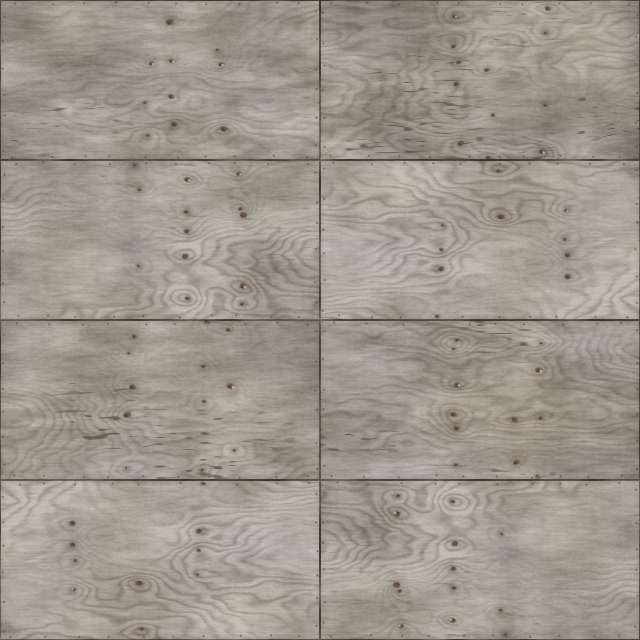
Write a Shadertoy shader that draws this texture.

```glsl
// Weathered plywood sheets, two across and four down, with dark seams and nailed edges.
// Grain is the contour lines of a stretched noise field, bent around knots in columns;
// stains, fibres and lens-shaped splits give each sheet its own wear.

const vec2 SHEETS = vec2(2.0, 4.0);
const vec2 SIZE = vec2(2.0, 1.0);          // one sheet, in sheet heights
const vec3 WOOD_DARK = vec3(0.43, 0.395, 0.355);
const vec3 WOOD_LIGHT = vec3(0.71, 0.68, 0.65);
const vec3 SPLIT_COLOR = vec3(0.30, 0.27, 0.23);
const vec3 KNOT_COLOR = vec3(0.36, 0.26, 0.21);
const vec3 RESIN_COLOR = vec3(0.86, 0.83, 0.76);
const vec3 NAIL_COLOR = vec3(0.33, 0.30, 0.28);
const vec3 SEAM_COLOR = vec3(0.17, 0.15, 0.13);
const float SEAM_HALF = 0.0042;
const float NAIL_RADIUS = 0.0055;
const float NAIL_INSET = 0.022;
const vec2 NAIL_STEP = vec2(0.2, 0.1667);
const float RING_TONE = 0.23;
const int KNOTS = 18;
const float TAU = 6.2832;

float hash(vec2 p) {
    return fract(sin(dot(p, vec2(127.1, 311.7))) * 43758.55);
}

float noise(vec2 p) {
    vec2 i = floor(p), f = fract(p);
    f = f * f * (3.0 - 2.0 * f);
    return mix(mix(hash(i), hash(i + vec2(1, 0)), f.x),
               mix(hash(i + vec2(0, 1)), hash(i + vec2(1, 1)), f.x), f.y);
}

float fbm(vec2 p) {
    float sum = 0.0, amp = 0.5;
    for (int i = 0; i < 4; i++) {
        sum += amp * noise(p);
        p = p * 2.03 + 17.3;
        amp *= 0.5;
    }
    return sum / 0.9375;
}

// Wood surface at p, in sheet heights; id picks the sheet
vec3 wood(vec2 p, vec2 id, float px) {
    vec2 seed = id * vec2(37.0, 23.0) + 5.0;
    float worn = mix(0.15, 0.75, mod(id.y, 2.0)) + 0.25 * hash(seed);

    // Knots: three columns, each pushing the rings outward
    float bend = 0.0, knot = 0.0, core = 0.0, halo = 0.0, resin = 0.0;
    for (int i = 0; i < KNOTS; i++) {
        vec2 k = vec2(mod(float(i), 3.0), floor(float(i) / 3.0));
        vec2 key = seed + k * 3.1;
        float present = step(0.3, hash(key + 0.7));
        vec2 center = vec2(0.72 + 0.33 * k.x + 0.22 * hash(seed + k.x), (k.y + hash(key)) / 6.0);
        center.x += 0.05 * (hash(key + 1.9) - 0.5);
        vec2 d = p - center;
        d.y += 0.25 * d.x * (hash(key + 4.3) - 0.5);
        float r = mix(0.008, 0.021, hash(key + 2.3));
        float dist = length(d * vec2(0.85, 1.15)) + 0.006 * (noise(p * 60.0) - 0.5);
        bend += present * 2.2 * exp(-dot(d, d * vec2(100.0, 300.0)));
        halo = max(halo, present * exp(-dot(d, d) / (r * r * 8.0)));
        knot = max(knot, present * (1.0 - smoothstep(r - px, r + px, dist)));
        core = max(core, present * (1.0 - smoothstep(0.0, r, length(d + 0.3 * r))));
        float chip = length(d - r * vec2(0.7, -0.3)) - 0.4 * r;
        resin = max(resin, present * step(0.8, hash(key + 6.1)) * (1.0 - smoothstep(-px, px, chip)));
    }

    // Grain rings, long and flat, strong in some patches and faint in others
    float field = 7.0 * p.y + 13.0 * noise(p * vec2(0.95, 2.4) + seed)
                + 2.6 * noise(p * vec2(3.6, 8.0) + seed) + 0.9 * noise(p * vec2(9.0, 22.0) + seed) + bend;
    float ring = 0.75 * sin(TAU * field) + 0.25 * sin(2.0 * TAU * field + 1.0);
    ring *= 1.0 - smoothstep(0.3, 0.8, fwidth(field));
    float patchy = smoothstep(0.25, 0.75, noise(p * vec2(1.6, 2.8) + seed + 9.0));

    // Stains, vertical smears and fine fibres
    float stain = fbm(p * vec2(1.9, 3.4) + seed + 31.0) - 0.5;
    float grime = fbm(p * vec2(5.0, 17.0) + seed + 61.0) - 0.5;
    float smear = noise(vec2(p.x * 6.0, p.y * 0.8) + seed) - 0.5;
    float fibre = noise(p * vec2(14.0, 95.0) + seed) - 0.5;
    float speckle = noise(p * vec2(75.0, 110.0) + seed) - 0.5;
    float tone = 0.92 - 0.30 * worn + 0.95 * stain + (0.2 + 0.4 * worn) * grime;
    tone += 0.26 * smear + 0.19 * fibre + 0.15 * speckle - 0.3 * halo;
    tone += RING_TONE * ring * mix(0.25, 1.0, patchy) * (1.15 - 0.5 * worn);
    vec3 color = mix(WOOD_DARK, WOOD_LIGHT, clamp(tone, -0.25, 1.2));
    color += vec3(0.022, 0.0, -0.02) * (noise(p * 2.4 + seed + 50.0) - 0.5);
    color += vec3(-0.003, 0.0, -0.006) * worn;

    // Horizontal splits gather where the sheet is most worn
    float slit = noise(p * vec2(11.0, 75.0) + vec2(0.0, 2.0 * noise(p * 7.0)) + seed + 71.0);
    float cluster = smoothstep(0.42, 0.75, noise(p * vec2(1.7, 3.6) + seed + 13.0));
    float split = smoothstep(0.74, 0.98, slit) * cluster * worn;
    color = mix(color, SPLIT_COLOR, 0.8 * split);

    color = mix(color, KNOT_COLOR * (1.15 - 0.45 * core), 0.8 * knot);
    return mix(color, RESIN_COLOR, 0.85 * resin);
}

// Distance to a jittered row of nails; along runs with the edge, inset away from it
float nailRow(float along, float inset, float spacing, float key) {
    float n = floor(along / spacing);
    vec2 jitter = vec2(hash(vec2(n, key)), hash(vec2(n, key + 7.0))) - 0.5;
    float offset = (fract(along / spacing) - 0.5 - 0.35 * jitter.x) * spacing;
    return length(vec2(offset, inset - NAIL_INSET - 0.014 * jitter.y));
}

void mainImage(out vec4 fragColor, in vec2 fragCoord) {
    vec2 uv = fragCoord / iResolution.xy;
    vec2 id = floor(uv * SHEETS);
    vec2 p = fract(uv * SHEETS) * SIZE;
    float px = SHEETS.y / iResolution.y;

    // The bottom row reuses the third row's sheets, turned half around
    bool turned = id.y < 0.5;
    vec3 color = wood(turned ? SIZE - p : p, turned ? vec2(1.0 - id.x, 2.0) : id, px);

    // Nails along all four edges
    vec2 edge = min(p, SIZE - p);
    vec2 key = id * 11.0 + step(SIZE * 0.5, p) * 5.0;
    float nail = min(nailRow(p.x, edge.y, NAIL_STEP.x, key.y + id.x * 3.0),
                     nailRow(p.y, edge.x, NAIL_STEP.y, key.x + id.y * 3.0 + 40.0));
    color = mix(color, NAIL_COLOR, 0.75 * (1.0 - smoothstep(NAIL_RADIUS - px, NAIL_RADIUS + px, nail)));

    // Thin seams of ragged width, blended by the share of the pixel they cover
    float gap = min(edge.x, edge.y);
    float seamHalf = SEAM_HALF * (0.6 + 0.8 * noise(uv * 28.0));
    float seam = clamp((seamHalf - gap) / px + 0.5, 0.0, 1.0);
    color *= 1.0 - 0.10 * exp(-gap / 0.014);
    fragColor = vec4(mix(color, SEAM_COLOR, 0.92 * seam), 1.0);
}
```
